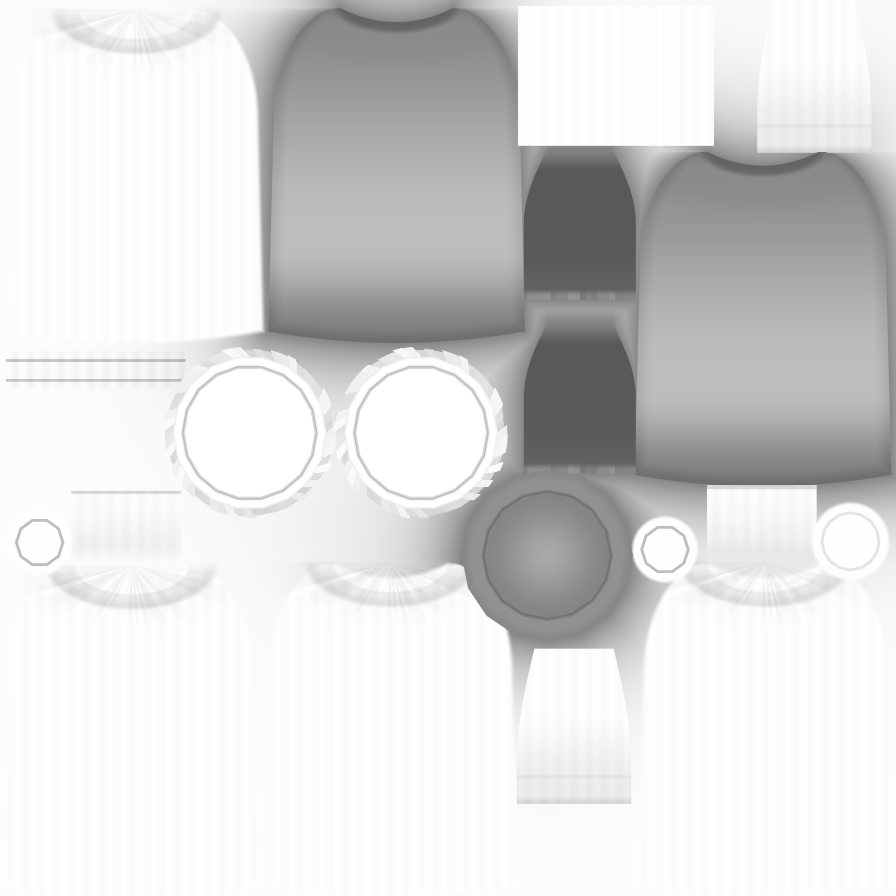
Give the GLSL for this texture map, as a WebGL 2 fragment shader.

```glsl
#version 300 es
precision highp float;
// A baked ambient-shade atlas of garment pieces: pale and grey torsos, sleeves,
// flat panels and pleated discs. Each piece is a distance function painted over
// a backdrop that darkens close to the grey pieces.
uniform vec2 u_resolution;
out vec4 fragColor;

const float GRID = 768.0;         // layout units along each canvas side
const float PI = 3.14159265;
const float PAPER = 0.99;
const float GLOW_DEPTH = 0.46;    // darkening right beside a grey piece
const float GLOW_REACH = 36.0;
const float SLEEVE_DARK = 0.35;
const float PLEAT = 13.0;         // spacing of the faint cloth stripes
const vec2 GREY_TORSO[2] = vec2[2](vec2(340, 7), vec2(654, 130));
const vec2 PALE_TORSO[4] = vec2[4](vec2(117, 8), vec2(113, 484), vec2(335, 482), vec2(656, 482));
const vec2 DARK_SLEEVE[2] = vec2[2](vec2(497, 126), vec2(497, 275));
const vec2 PALE_SLEEVE[2] = vec2[2](vec2(698, -2), vec2(492, 556));
const vec2 WHEEL[2] = vec2[2](vec2(214, 371), vec2(361, 371));
const vec2 PANEL[2] = vec2[2](vec2(108, 420), vec2(653, 416));
const vec3 BUTTON[3] = vec3[3](vec3(34, 465, 20), vec3(570, 471, 20), vec3(729, 464, 25));
const vec2 BOWL = vec2(469, 476);

float unit;                       // one pixel in layout units

float hash(float n) { return fract(sin(n * 12.9898) * 43758.5453); }
float fill(float d) { return 1.0 - smoothstep(-0.7 * unit, 0.7 * unit, d); }
float line(float d, float w) { return 1.0 - smoothstep(w, w + 1.2 * unit, abs(d)); }
float joinAxes(vec2 d) { return length(max(d, 0.0)) + min(max(d.x, d.y), 0.0); }
float box(vec2 p, vec2 halfSize) { return joinAxes(abs(p) - halfSize); }
float stripes(float x) { return 0.5 + 0.5 * cos(2.0 * PI * x / PLEAT); }

float polygon(vec2 p, float sides, float radius) {
  float step_ = 2.0 * PI / sides;
  float a = mod(atan(p.y, p.x), step_) - 0.5 * step_;
  return length(p) * cos(a) - radius;
}

// Rounded shoulders, scooped neck and a bowed hem; p is measured from the neck.
float torso(vec2 p) {
  float s = 1.0 - clamp(p.y / 90.0, 0.0, 1.0);
  float halfWidth = 48.0 + 55.0 * sqrt(1.0 - s * s) + 7.0 * clamp(p.y / 277.0, 0.0, 1.0);
  float bow = max(1.0 - p.x * p.x / 12100.0, 0.0);
  float scoop = 12.0 * max(1.0 - p.x * p.x / 2304.0, 0.0);
  return joinAxes(vec2(abs(p.x) - halfWidth, max(p.y - 277.0 - 10.0 * bow, scoop - p.y)));
}

// Narrow cap widening to a straight cuff.
float sleeve(vec2 p, vec2 widths, float flare, float height) {
  float t = sin(clamp(p.y / flare, 0.0, 1.0) * 0.5 * PI);
  return joinAxes(vec2(abs(p.x) - mix(widths.x, widths.y, t), max(-p.y, p.y - height)));
}

float greyTorsoShade(vec2 p, float d) {
  float v = p.y / 285.0;
  float shade = mix(0.56, 0.74, smoothstep(0.05, 0.65, v)) - 0.25 * smoothstep(0.72, 1.0, v);
  float collar = length(p / vec2(50, 20));
  shade -= 0.11 * (1.0 - smoothstep(0.9, 1.15, collar)) + 0.02 * line(collar - 1.75, 0.2);
  return shade - 0.06 * smoothstep(-14.0, 0.0, d);
}

float paleTorso(float tone, vec2 p) {
  tone = mix(tone, PAPER + 0.01 - 0.015 * stripes(p.x), 1.0 - smoothstep(-4.0, 1.5, torso(p)));
  float e = length(p / vec2(73, 38));
  float band = smoothstep(0.64, 0.7, e) * (1.0 - smoothstep(0.94, 1.06, e)) * smoothstep(-6.0, 14.0, p.y);
  tone -= band * (0.06 + 0.05 * smoothstep(0.75, 0.95, e));
  float stitch = hash(floor(atan(p.y, p.x) * 14.0)) * line(e - 0.56, 0.06) * step(0.0, p.y);
  return tone - 0.06 * stitch;
}

float wheel(float tone, vec2 p) {
  float r = length(p), a = atan(p.y, p.x);
  float tooth = hash(floor((a + r * 0.012) * 56.0 / (2.0 * PI)) + 7.0);
  tone = mix(tone, 0.84 + 0.15 * tooth, fill(r - 71.0 - 4.0 * tooth));
  float rim = polygon(p, 18.0, 65.0), disc = polygon(p, 18.0, 56.0);
  float ring = 1.0 - 0.13 * smoothstep(1.5, 5.5, abs(rim + 4.0));
  tone = mix(tone, ring, fill(rim));
  tone = mix(tone, 1.0, fill(disc));
  return tone - 0.15 * line(disc, 0.8);
}

void main() {
  unit = GRID / min(u_resolution.x, u_resolution.y);
  vec2 uv = gl_FragCoord.xy / u_resolution;
  vec2 p = GRID * vec2(uv.x, 1.0 - uv.y);   // layout runs downward from the top

  // Backdrop, shaded by the nearest grey piece
  float bowl = polygon(p - BOWL, 16.0, 72.0), nearest = bowl;
  for (int i = 0; i < 2; i++) {
    nearest = min(nearest, torso(p - GREY_TORSO[i]));
    nearest = min(nearest, sleeve(p - DARK_SLEEVE[i], vec2(27, 48), 66.0, 131.0));
  }
  float tone = PAPER - GLOW_DEPTH * exp(-max(nearest, 0.0) / GLOW_REACH);
  tone -= 0.035 * exp(-dot(p - vec2(290, 440), p - vec2(290, 440)) / 9000.0);

  // Torsos and sleeves
  for (int i = 0; i < 4; i++) tone = paleTorso(tone, p - PALE_TORSO[i]);
  for (int i = 0; i < 2; i++) {
    vec2 q = p - GREY_TORSO[i];
    float d = torso(q);
    tone = mix(tone, greyTorsoShade(q, d), fill(d));
    q = p - DARK_SLEEVE[i];
    float shade = SLEEVE_DARK + 0.17 * (1.0 - smoothstep(0.0, 22.0, q.y)) + 0.03 * smoothstep(85.0, 125.0, q.y);
    shade += smoothstep(121.0, 128.0, q.y) * (0.1 + 0.12 * hash(floor(q.x / 5.0)));
    tone = mix(tone, shade, fill(sleeve(q, vec2(27, 48), 66.0, 131.0)));
    q = p - PALE_SLEEVE[i];
    shade = 1.0 - 0.02 * stripes(q.x) - 0.07 * smoothstep(50.0, 120.0, q.y) - 0.1 * smoothstep(125.0, 134.0, q.y);
    shade -= 0.03 * line(q.y - 110.0, 1.0);
    tone = mix(tone, shade, fill(sleeve(q, vec2(34, 49), 100.0, 133.0)));
  }

  // Flat panels and the stitched strip
  tone = mix(tone, 1.0 - 0.012 * stripes(p.x), fill(box(p - vec2(528, 65), vec2(84, 60))));
  for (int i = 0; i < 2; i++) {
    vec2 q = p - PANEL[i];
    float body = fill(box(q - vec2(0, 33), vec2(47, 33))) * (1.0 - smoothstep(45.0, 66.0, q.y));
    tone = mix(tone, 0.99 - 0.02 * stripes(q.x) - 0.05 * smoothstep(10.0, 60.0, q.y), body);
    tone -= 0.14 * line(q.y - 2.0, 0.8) * fill(abs(q.x) - 47.0);
  }
  float strip = fill(box(p - vec2(82, 317), vec2(77, 16)));
  tone -= strip * (0.2 * line(abs(p.y - 317.5) - 8.5, 0.7) + 0.03 * stripes(p.x));

  // Discs
  for (int i = 0; i < 2; i++) tone = wheel(tone, p - WHEEL[i]);
  for (int i = 0; i < 3; i++) {
    vec2 q = p - BUTTON[i].xy;
    float face = polygon(q, 10.0 + 6.0 * step(22.0, BUTTON[i].z), BUTTON[i].z - 1.0);
    tone = mix(tone, 0.995, 1.0 - smoothstep(-2.0, 2.0, length(q) - BUTTON[i].z - 8.0));
    tone -= (i == 2 ? 0.1 : 0.25) * line(face, 0.7);
  }
  float inner = polygon(p - BOWL, 16.0, 54.0);
  tone = mix(tone, 0.57 - 0.04 * smoothstep(-10.0, 0.0, bowl), fill(bowl));
  tone = mix(tone, 0.66 - 0.14 * smoothstep(-54.0, 0.0, inner), fill(inner));
  tone -= 0.08 * line(inner, 0.8);

  fragColor = vec4(vec3(clamp(tone, 0.0, 1.0)), 1.0);
}
```
